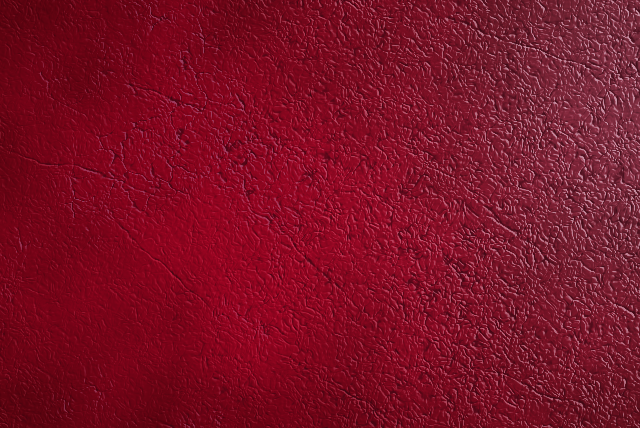
A Shadertoy shader for this texture:

```glsl
// Worn crimson leather: wrinkled grain, patches of veins, long creases and a sheen from the right.

const vec3 DEEP_RED = vec3(0.36, 0.010, 0.060);
const vec3 RICH_RED = vec3(0.575, 0.014, 0.122);
const vec3 CREVICE = vec3(0.22, 0.025, 0.07);
const vec3 LILAC = vec3(0.53, 0.25, 0.42);
const vec3 HAZE = vec3(0.56, 0.29, 0.37);
const vec3 SHEEN = vec3(0.80, 0.62, 0.69);

const vec2 LIGHT_DIR = vec2(0.80, 0.60);
const float RELIEF_STEP = 0.0028;
const float PEBBLE_SCALE = 78.0;
const float WRINKLE_SCALE = 46.0;
const float VEIN_SCALE = 17.0;
const int CREASES = 11;
const float CREASE_WIDTH = 0.0024;

vec2 hash2(vec2 p) {
    vec3 q = fract(vec3(p.xyx) * vec3(0.1031, 0.1030, 0.0973));
    q += dot(q, q.yzx + 33.33);
    return fract((q.xx + q.yz) * q.zy);
}

float noise(vec2 p) {
    vec2 i = floor(p), f = fract(p);
    f = f * f * (3.0 - 2.0 * f);
    float low = mix(hash2(i).x, hash2(i + vec2(1, 0)).x, f.x);
    float high = mix(hash2(i + vec2(0, 1)).x, hash2(i + vec2(1, 1)).x, f.x);
    return mix(low, high, f.y);
}

float fbm(vec2 p) {
    float sum = 0.0, weight = 0.533;
    for (int i = 0; i < 4; i++) {
        sum += weight * noise(p);
        p = mat2(1.6, 1.2, -1.2, 1.6) * p + 7.3;
        weight *= 0.5;
    }
    return sum;
}

// Zero along winding lines, rising to one between them.
float ridge(vec2 p, float width) {
    return smoothstep(0.0, width, abs(2.0 * noise(mat2(0.8, 0.6, -0.6, 0.8) * p) - 1.0));
}

// Gap between the two nearest cell centres: zero on the cell borders.
float cellGap(vec2 p) {
    vec2 cell = floor(p), f = fract(p);
    float nearest = 8.0, second = 8.0;
    for (int y = -1; y <= 1; y++)
    for (int x = -1; x <= 1; x++) {
        vec2 o = vec2(x, y);
        float d = length(o + hash2(cell + o) - f);
        second = min(second, max(nearest, d));
        nearest = min(nearest, d);
    }
    return second - nearest;
}

// Long bowed folds that run mostly down to the right.
float longCreases(vec2 p) {
    float depth = 0.0;
    float wobble = 0.020 * (noise(p * 11.0) - 0.5) + 0.008 * (noise(p * 50.0) - 0.5);
    for (int i = 0; i < CREASES; i++) {
        float k = float(i);
        vec2 start = fract(k * vec2(0.755, 0.570) + vec2(0.22, 0.48)) * vec2(1.4, 1.1) - vec2(0.1, 0.0);
        vec2 rnd = hash2(vec2(k, 4.0));
        float angle = -0.25 - 0.6 * rnd.x;
        vec2 along = vec2(cos(angle), sin(angle));
        vec2 r = p - start;
        float t = dot(r, along) / (0.35 + 0.4 * rnd.y);
        float off = dot(r, vec2(-along.y, along.x)) - 0.16 * (rnd.y - 0.4) * t * (1.0 - t) + wobble;
        float taper = smoothstep(0.0, 0.3, t) * (1.0 - smoothstep(0.5, 1.0, t));
        depth = max(depth, taper * exp(-off * off / (CREASE_WIDTH * CREASE_WIDTH)));
    }
    return depth * (0.5 + 0.5 * noise(p * 24.0));
}

float veinPatches(vec2 p) {
    return smoothstep(0.43, 0.62, fbm(p * 3.2 + 3.0)) * (1.0 - smoothstep(0.5, 1.1, p.x));
}

// Broken, feathery cracks
float veins(vec2 p) {
    vec2 q = p + 0.09 * (vec2(fbm(p * 16.0), fbm(p * 16.0 + 40.0)) - 0.5);
    float cracks = 1.0 - smoothstep(0.0, 0.11, cellGap(q * VEIN_SCALE));
    return cracks * smoothstep(0.25, 0.6, noise(p * 21.0 + 5.0));
}

float grainStrength(vec2 p) {
    float across = smoothstep(0.1, 1.05, p.x + 0.25 * (p.y - 0.5));
    return mix(0.62, 1.1, across) * (0.7 + 0.6 * fbm(p * 6.0 + 17.0));
}

float leatherHeight(vec2 p) {
    vec2 warp = vec2(noise(p * 19.0), noise(p * 19.0 + 31.0)) - 0.5;
    vec2 curl = vec2(noise(p * 62.0 + 11.0), noise(p * 62.0 + 53.0)) - 0.5;
    vec2 q = p + 0.020 * warp + 0.011 * curl;
    float pebble = smoothstep(0.0, 0.45, cellGap(mat2(1.05, 0.3, -0.25, 0.85) * q * PEBBLE_SCALE));
    pebble = mix(1.0, pebble, 0.3 + 0.7 * noise(p * 37.0 + 9.0));
    float wrinkle = ridge(q * WRINKLE_SCALE * vec2(1.2, 1.0), 0.38);
    float fine = ridge(q * WRINKLE_SCALE * 2.1 + 19.0, 0.6);
    float grain = 0.42 * pebble + 0.34 * wrinkle + 0.26 * fine + 0.38 * (noise(p * 165.0) - 0.4);
    return grain * grainStrength(p) - 0.5 * veins(p) * veinPatches(p) - 0.65 * longCreases(p);
}

void mainImage(out vec4 fragColor, in vec2 fragCoord) {
    vec2 p = fragCoord / iResolution.y;
    p.x *= 1.5 * iResolution.y / iResolution.x;

    // Relief lit from the upper right
    float height = leatherHeight(p);
    float slope = height - leatherHeight(p + LIGHT_DIR * RELIEF_STEP);
    float hollow = clamp(grainStrength(p) - height, 0.0, 1.2);

    // Broad light: glowing middle, dim corners, glossy right side
    vec2 fromGlow = (p - vec2(0.70, 0.47)) * vec2(1.25, 1.5);
    float glow = 1.1 * exp(-1.9 * dot(fromGlow, fromGlow)) + 0.8 * (fbm(p * 5.0) - 0.5);
    vec2 fromGloss = (p - vec2(1.52, 0.76)) * vec2(2.0, 1.6);
    float gloss = exp(-1.6 * dot(fromGloss, fromGloss));
    float rightSide = smoothstep(0.4, 1.4, p.x + 0.35 * (p.y - 0.5));

    // Dye, hollows and highlights
    vec3 color = mix(DEEP_RED, RICH_RED, clamp(glow, 0.0, 1.0));
    color = mix(color, HAZE, 0.12 * rightSide + 0.48 * gloss);
    color *= 1.0 + 0.55 * clamp(slope, -0.9, 0.7);
    color = mix(color, CREVICE, 0.62 * smoothstep(0.35, 1.0, hollow));
    float lit = smoothstep(0.05, 0.42, slope);
    color = mix(color, LILAC, 0.6 * lit * veinPatches(p));
    color = mix(color, SHEEN, lit * clamp(0.13 + 0.47 * rightSide + 0.3 * gloss, 0.0, 0.85));

    fragColor = vec4(clamp(color, 0.0, 1.0), 1.0);
}
```
